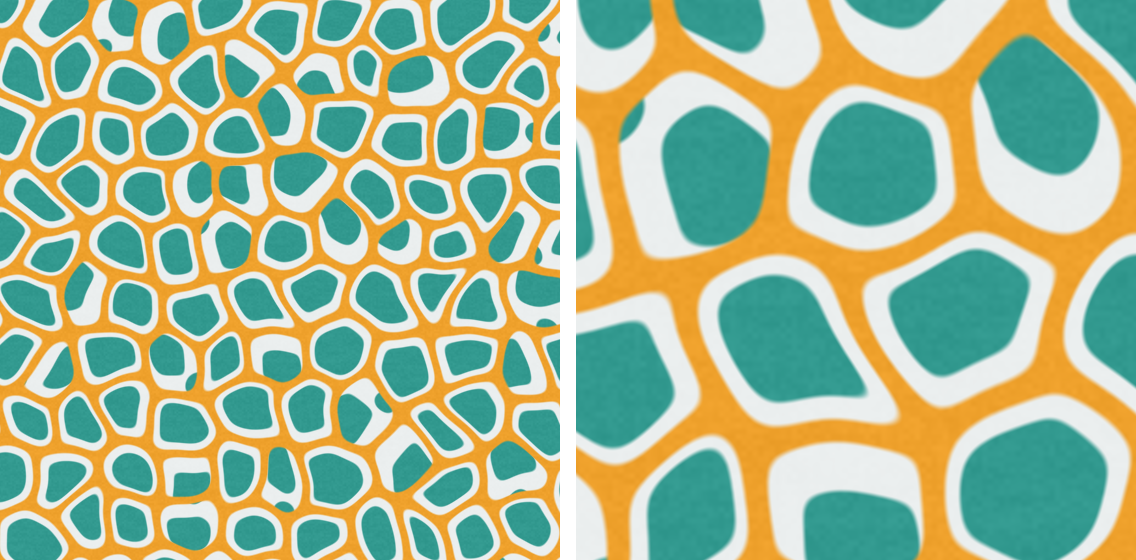
Left: the whole. Right: its middle third, enlarged.
Give the GLSL for this pattern, as a three.js fragment shader.

```glsl
// Scattered white pebbles with teal cores on an orange cloth.
// Each pebble is a jittered cell whose straight borders are blended into a
// round outline; its core is a smaller, shifted copy clipped by the pebble.
varying vec2 vUv;

vec2 hash2(vec2 c) {
  return fract(sin(vec2(dot(c, vec2(127.1, 311.7)),
                        dot(c, vec2(269.5, 183.3)))) * 43758.545);
}

// Seed point of a cell, on staggered rows
vec2 seed(vec2 cell) {
  vec2 stagger = vec2(0.5 * mod(cell.y, 2.0), 0.0);
  return cell + stagger + 0.5 + 0.64 * (hash2(cell) - 0.5);
}

// Cell whose seed lies nearest to p
vec2 nearestCell(vec2 p) {
  vec2 best = floor(p);
  float bestDist = 1e3;
  for (int j = -2; j <= 2; j++) {
    for (int i = -2; i <= 2; i++) {
      vec2 cell = floor(p) + vec2(float(i), float(j));
      float d = distance(p, seed(cell));
      if (d < bestDist) {
        bestDist = d;
        best = cell;
      }
    }
  }
  return best;
}

// Smooth distance from p to the borders of a cell, positive inside
float roundedCell(vec2 p, vec2 cell) {
  const float roundness = 0.065;
  vec2 center = seed(cell);
  float sum = 0.0;
  for (int j = -2; j <= 2; j++) {
    for (int i = -2; i <= 2; i++) {
      if (i == 0 && j == 0) continue;
      vec2 toNext = seed(cell + vec2(float(i), float(j))) - center;
      float border = dot(0.5 * toNext - (p - center), normalize(toNext));
      sum += exp(-border / roundness);
    }
  }
  return -roundness * log(sum);
}

float softEdge(float d) {
  return smoothstep(-0.019, 0.019, d);
}

// Fine cloth grain, smooth value noise
float grain(vec2 p) {
  vec2 c = floor(p);
  vec2 f = smoothstep(0.0, 1.0, fract(p));
  float low = mix(hash2(c).x, hash2(c + vec2(1.0, 0.0)).x, f.x);
  float high = mix(hash2(c + vec2(0.0, 1.0)).x, hash2(c + 1.0).x, f.x);
  return mix(low, high, f.y) - 0.5;
}

void main() {
  vec3 orange = vec3(0.935, 0.63, 0.17);
  vec3 white = vec3(0.92, 0.935, 0.935);
  vec3 teal = vec3(0.195, 0.60, 0.56);

  // Gentle bending keeps the outlines organic
  vec2 p = vUv * 9.8 + 20.0;
  p += 0.06 * sin(p.yx * vec2(3.1, 2.7) + vec2(0.4, 1.9));
  p += 0.025 * sin(p.yx * vec2(6.7, 7.3));

  vec2 cell = nearestCell(p);
  vec2 center = seed(cell);
  vec2 pick = hash2(cell + 57.3);
  vec2 size = hash2(cell + 113.9);
  float pebble = softEdge(roundedCell(p, cell) - 0.065);

  // Most cores sit in the middle, some slide over the rim
  float angle = 6.2832 * pick.x;
  vec2 dir = vec2(cos(angle), sin(angle));
  float slid = step(0.64, pick.y);
  float shift = mix(0.03, 0.15 + 0.09 * size.x, slid);
  vec2 corePoint = center + (p - center - dir * shift) * 1.15;
  float core = softEdge(roundedCell(corePoint, cell) - 0.105 - 0.035 * size.y);

  // Small cap on the far side of some slid cores
  float cap = softEdge(0.19 - distance(p, center - dir * 0.48));
  core = max(core, cap * slid * step(0.45, size.y));

  vec3 color = mix(orange, mix(white, teal, core), pebble);
  float weave = grain(vUv * 300.0) + 0.6 * grain(vUv * vec2(40.0, 160.0));
  color += 0.03 * weave * mix(1.0, 0.3, pebble * (1.0 - core));
  gl_FragColor = vec4(color, 1.0);
}
```
